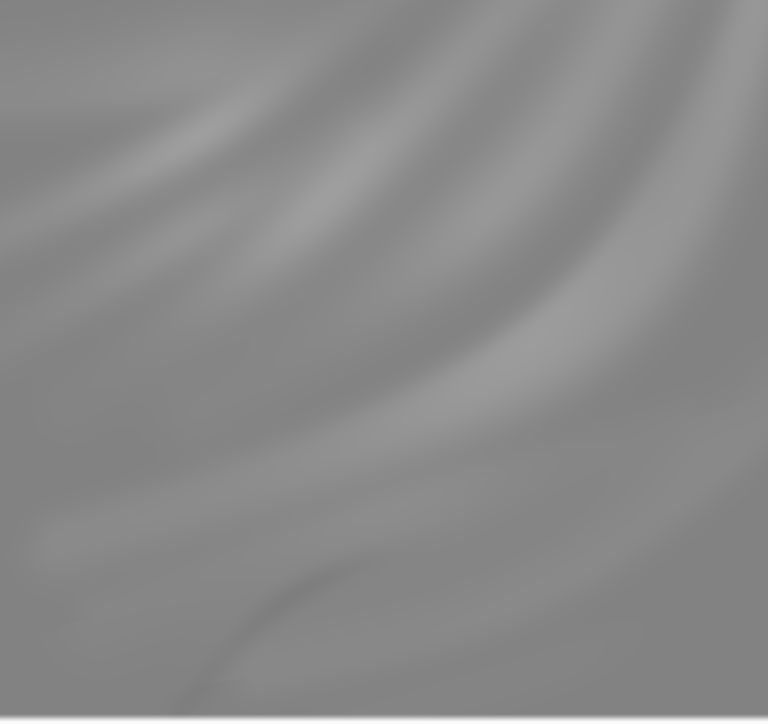
Write a Shadertoy shader that draws this background.

```glsl
// Soft grey draped cloth: broad folds sweep from lower left to upper right.
// Each fold is a rational Bezier ridge with a separate Gaussian falloff on
// each side; their light is summed over flat grey, above a white lower hem.

// Point on a conic curve whose middle is drawn firmly towards b
vec2 conic(vec2 a, vec2 b, vec2 c, float t) {
    float s = 1.0 - t;
    vec3 weight = vec3(s * s, 4.0 * s * t, t * t);
    return (a * weight.x + b * weight.y + c * weight.z)
         / (weight.x + weight.y + weight.z);
}

// Light of one fold. width: upper-left and lower-right falloff;
// gain: strength at the start, middle and end of the ridge.
float fold(vec2 p, vec2 a, vec2 b, vec2 c, vec2 width, vec3 gain) {
    const int STEPS = 24;
    float nearest = 1e6, side = 1.0, along = 0.0;
    vec2 from = a;
    for (int i = 0; i < STEPS; i++) {
        vec2 to = conic(a, b, c, float(i + 1) / float(STEPS));
        vec2 edge = to - from, q = p - from;
        float h = clamp(dot(q, edge) / dot(edge, edge), 0.0, 1.0);
        vec2 offset = q - edge * h;
        float d = dot(offset, offset);
        if (d < nearest) {
            nearest = d;
            side = edge.x * q.y - edge.y * q.x;
            along = (float(i) + h) / float(STEPS);
        }
        from = to;
    }
    float w = side > 0.0 ? width.x : width.y;
    float strength = mix(gain.x, gain.y, smoothstep(0.0, 0.5, along));
    strength = mix(strength, gain.z, smoothstep(0.5, 1.0, along));
    return strength * exp(-nearest / (w * w));
}

void mainImage(out vec4 fragColor, in vec2 fragCoord) {
    vec2 uv = fragCoord / iResolution.xy;
    vec2 p = uv * vec2(1.0667, 1.0);
    float grey = 0.509;

    // Upper-left folds
    grey += fold(p, vec2(-0.083, 0.861), vec2(0.278, 0.868), vec2(0.556, 1.042),
                 vec2(0.085, 0.038), vec3(0.03, 0.06, 0.01));
    grey += fold(p, vec2(-0.056, 0.653), vec2(0.288, 0.799), vec2(0.569, 1.028),
                 vec2(0.038, 0.038), vec3(0.04, 0.11, 0.02));
    grey += fold(p, vec2(-0.056, 0.493), vec2(0.288, 0.692), vec2(0.486, 0.826),
                 vec2(0.042, 0.036), vec3(0.02, 0.07, 0.02));

    // Central folds
    grey += fold(p, vec2(0.097, 0.444), vec2(0.465, 0.713), vec2(0.75, 1.042),
                 vec2(0.048, 0.052), vec3(0.01, 0.11, 0.06));
    grey += fold(p, vec2(0.278, 0.431), vec2(0.746, 0.715), vec2(0.903, 1.042),
                 vec2(0.066, 0.058), vec3(0.015, 0.085, 0.07));

    // Main bent fold: crisp upper ridge and a broad lower shoulder
    grey += fold(p, vec2(0.083, 0.264), vec2(0.838, 0.502), vec2(1.056, 1.042),
                 vec2(0.029, 0.052), vec3(0.015, 0.09, 0.03));
    grey += fold(p, vec2(0.083, 0.243), vec2(0.94, 0.465), vec2(1.069, 1.042),
                 vec2(0.046, 0.048), vec3(0.02, 0.06, 0.055));

    // Faint lower folds, parted by a dark crease
    grey += fold(p, vec2(0.139, 0.153), vec2(0.563, 0.306), vec2(0.944, 0.417),
                 vec2(0.034, 0.07), vec3(0.015, 0.04, 0.012));
    grey += fold(p, vec2(0.25, 0.014), vec2(0.389, 0.201), vec2(0.694, 0.281),
                 vec2(0.018, 0.018), vec3(-0.015, -0.03, 0.0));
    grey += fold(p, vec2(0.361, 0.069), vec2(0.778, 0.153), vec2(1.097, 0.444),
                 vec2(0.065, 0.036), vec3(0.025, 0.028, 0.026));
    grey += fold(p, vec2(0.46, -0.01), vec2(0.79, 0.085), vec2(1.0, 0.18),
                 vec2(0.03, 0.04), vec3(0.01, 0.01, 0.0));

    // Soft white hem along the lower edge
    grey = mix(0.98, grey, smoothstep(0.002, 0.015, uv.y));
    fragColor = vec4(vec3(grey), 1.0);
}
```
